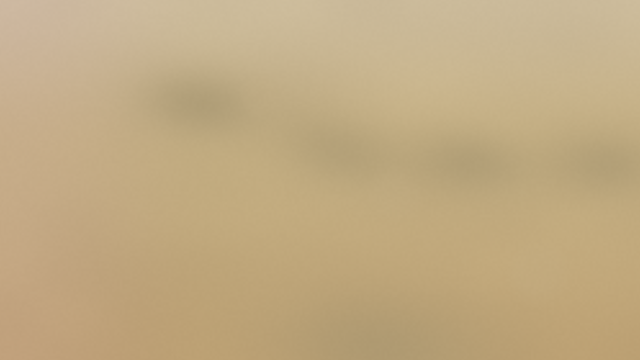
Write a Shadertoy shader that draws this texture.

```glsl
// Draws a hazy sand-coloured blur with soft olive smudges and faint pale discs.

const vec3 TOP_COLOR = vec3(0.800, 0.735, 0.610);
const vec3 MIDDLE_COLOR = vec3(0.765, 0.680, 0.508);
const vec3 BOTTOM_COLOR = vec3(0.738, 0.628, 0.450);
const vec3 SMUDGE_COLOR = vec3(0.645, 0.580, 0.435);
const vec3 DISC_COLOR = vec3(0.765, 0.680, 0.520);
const vec3 LEFT_TINT = vec3(0.008, -0.008, 0.026);
const int SMUDGE_COUNT = 4;
const int DISC_COUNT = 3;
const float SMUDGE_STRENGTH = 0.58;
const float SHADOW_STRENGTH = 0.58;
const float DISC_STRENGTH = 0.20;
const float CLOUD_CONTRAST = 0.030;
const float GRAIN_CONTRAST = 0.008;

float hash(vec2 p) {
    vec3 q = fract(vec3(p.xyx) * 0.1031);
    q += dot(q, q.yzx + 33.33);
    return fract((q.x + q.y) * q.z);
}

float valueNoise(vec2 p) {
    vec2 cell = floor(p);
    vec2 f = fract(p);
    f = f * f * f * (f * (f * 6.0 - 15.0) + 10.0);
    float low = mix(hash(cell), hash(cell + vec2(1.0, 0.0)), f.x);
    float high = mix(hash(cell + vec2(0.0, 1.0)), hash(cell + 1.0), f.x);
    return mix(low, high, f.y);
}

// Soft elliptical spot, tilted by an angle.
float softSpot(vec2 p, vec2 radius, float angle) {
    float c = cos(angle);
    float s = sin(angle);
    vec2 q = vec2(c * p.x + s * p.y, c * p.y - s * p.x) / radius;
    return exp(-dot(q, q));
}

vec3 backdrop(vec2 p, float aspect) {
    vec3 color = mix(BOTTOM_COLOR, MIDDLE_COLOR, smoothstep(-0.1, 0.65, p.y));
    color = mix(color, TOP_COLOR, smoothstep(0.55, 1.05, p.y));
    float left = 1.0 - smoothstep(0.0, 0.35, p.x / aspect);
    return color + LEFT_TINT * left;
}

// Smudges run across the middle, dropping away from the left.
float smudges(vec2 p, float aspect) {
    float clear = 1.0;
    for (int i = 0; i < SMUDGE_COUNT; i++) {
        float k = float(i);
        float jitter = hash(vec2(k, 7.0)) - 0.5;
        vec2 center = vec2((0.31 + 0.212 * k) * aspect, 0.54 + 0.17 * exp(-2.0 * k));
        center += vec2(0.06, 0.04) * jitter;
        vec2 radius = vec2(0.16, 0.085) * (1.0 + 0.4 * jitter);
        float tilt = -0.3 + 0.35 * hash(vec2(k, 19.0));
        float weight = SMUDGE_STRENGTH * (0.8 + 0.4 * hash(vec2(k, 31.0)));
        clear *= 1.0 - weight * softSpot(p - center, radius, tilt);
    }
    vec2 shadowCenter = vec2(0.60 * aspect, 0.03);
    clear *= 1.0 - SHADOW_STRENGTH * softSpot(p - shadowCenter, vec2(0.30, 0.15), -0.1);
    return 1.0 - clear;
}

// Out-of-focus discs with blurred rims.
float discs(vec2 p, float aspect) {
    float cover = 0.0;
    for (int i = 0; i < DISC_COUNT; i++) {
        float k = float(i);
        vec2 center = vec2((0.40 + 0.225 * k) * aspect, 0.73 - 0.245 * k);
        center += 0.06 * (vec2(hash(vec2(k, 3.0)), hash(vec2(k, 11.0))) - 0.5);
        float radius = 0.055 + 0.012 * k;
        cover = max(cover, 1.0 - smoothstep(radius * 0.6, radius * 1.3, length(p - center)));
    }
    return cover;
}

void mainImage(out vec4 fragColor, in vec2 fragCoord) {
    vec2 p = fragCoord / iResolution.y;
    float aspect = iResolution.x / iResolution.y;

    vec3 color = backdrop(p, aspect);
    float cloud = valueNoise(p * vec2(2.6, 4.0) + 5.0) * 0.65
                + valueNoise(p * vec2(5.0, 8.0) + 23.0) * 0.35;
    color += CLOUD_CONTRAST * (cloud - 0.5) * vec3(1.0, 1.0, 0.8);
    color = mix(color, SMUDGE_COLOR, smudges(p, aspect));
    color = mix(color, DISC_COLOR, DISC_STRENGTH * discs(p, aspect));

    // Fine grain
    color += GRAIN_CONTRAST * (valueNoise(p * 140.0) - 0.5);
    fragColor = vec4(color, 1.0);
}
```
